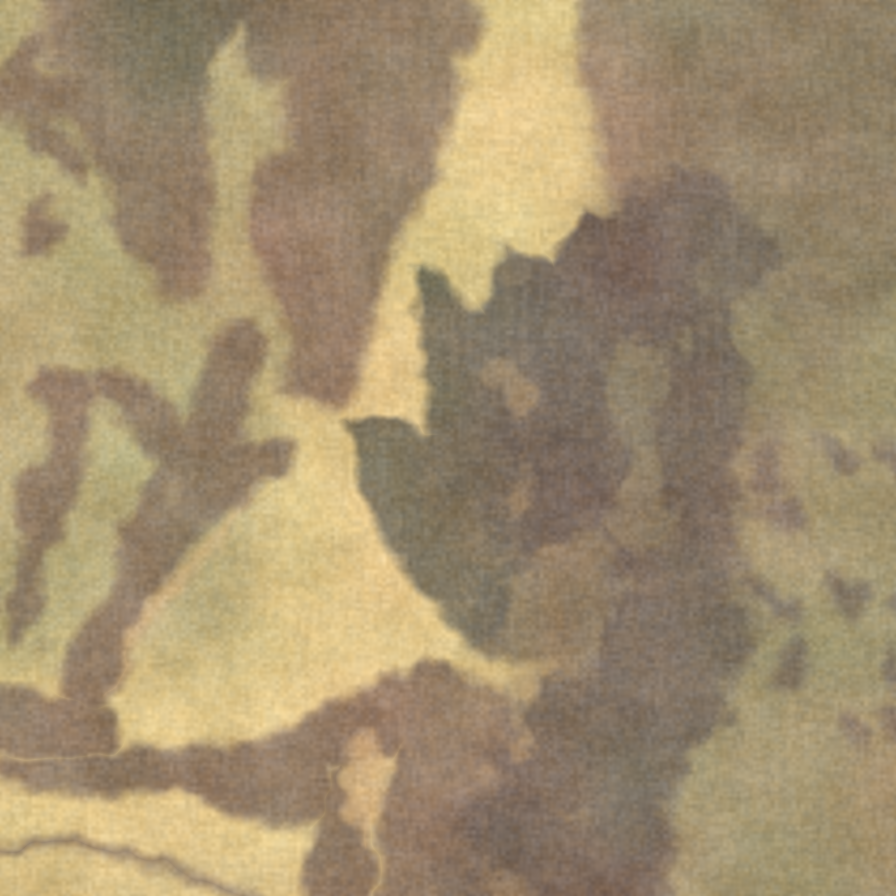
Give the GLSL for this texture, as a WebGL 2 fragment shader.

```glsl
#version 300 es
precision highp float;
// Faded printed cloth: mauve and olive foliage over cream and sage ground.
// Strokes and pointed leaves are warped by noise, layered with soft edges,
// then mottled and covered by a fine woven grain.
uniform vec2 u_resolution;
out vec4 fragColor;
const vec3 CREAM = vec3(0.88, 0.78, 0.55), SAGE = vec3(0.73, 0.67, 0.49);
const vec3 MOSS = vec3(0.65, 0.59, 0.45), TAN = vec3(0.76, 0.64, 0.47);
const vec3 BROWN = vec3(0.59, 0.50, 0.41), OLIVE = vec3(0.58, 0.51, 0.41);
const vec3 DARK = vec3(0.48, 0.42, 0.37), LEAF = vec3(0.48, 0.45, 0.36);

float hash(vec2 p) { return fract(sin(dot(p, vec2(127.1, 311.7))) * 43758.5453); }

float noise(vec2 p) {
  vec2 i = floor(p), f = fract(p);
  f = f * f * (3.0 - 2.0 * f);
  return mix(mix(hash(i), hash(i + vec2(1, 0)), f.x),
             mix(hash(i + vec2(0, 1)), hash(i + vec2(1, 1)), f.x), f.y);
}

float fbm(vec2 p) {
  float sum = 0.0, amp = 0.533;
  for (int i = 0; i < 4; i++, amp *= 0.5, p = p * 2.03 + 17.3) sum += amp * noise(p);
  return sum;
}

float along(vec2 p, vec2 a, vec2 b) { return clamp(dot(p - a, b - a) / dot(b - a, b - a), 0.0, 1.0); }

// Round-ended stroke whose radius runs from ra to rb.
float stroke(vec2 p, vec2 a, vec2 b, float ra, float rb) {
  float h = along(p, a, b);
  return length(p - mix(a, b, h)) - mix(ra, rb, h);
}

// Lens with two pointed ends.
float leaf(vec2 p, vec2 a, vec2 b, float width) {
  float h = along(p, a, b);
  return length(p - mix(a, b, h)) - width * sin(3.1416 * h);
}

// Randomly turned, elongated flecks, one per cell at most.
float flecks(vec2 p, float cell, float density) {
  float d = 1.0;
  for (int k = 0; k < 9; k++) {
    vec2 c = floor(p / cell) + vec2(k % 3 - 1, k / 3 - 1);
    if (hash(c + 5.1) > density) continue;
    vec2 mid = (c + 0.3 + 0.4 * vec2(hash(c), hash(c + 9.7))) * cell;
    float turn = 1.2 + 1.6 * hash(c + 3.3);
    vec2 arm = vec2(cos(turn), sin(turn)) * cell * (0.1 + 0.2 * hash(c + 7.9));
    d = min(d, stroke(p, mid - arm, mid + arm, 0.22 * cell, 0.14 * cell));
  }
  return d;
}

float cover(float d, float soft) { return 1.0 - smoothstep(-soft, soft, d); }

vec3 paintGround(vec2 p) {
  vec3 col = mix(CREAM, SAGE, smoothstep(0.36, 0.26, p.x + 0.15 * (0.6 - p.y)) * smoothstep(0.2, 0.32, p.y));
  col = mix(col, TAN, 0.25 * smoothstep(0.1, 0.0, p.y));
  return mix(col, MOSS, smoothstep(0.62, 0.72, p.x));
}

vec3 paintCanopy(vec3 col, vec2 p) {
  float d = stroke(p, vec2(0.12, 0.98), vec2(0.46, 0.98), 0.08, 0.08);
  d = min(d, stroke(p, vec2(0.42, 0.91), vec2(0.35, 0.6), 0.10, 0.045));
  d = min(d, stroke(p, vec2(0.32, 0.78), vec2(0.33, 0.68), 0.05, 0.05));
  d = min(d, stroke(p, vec2(0.17, 0.87), vec2(0.2, 0.71), 0.09, 0.04));
  d = min(d, stroke(p, vec2(0.0, 0.885), vec2(0.2, 0.885), 0.03, 0.04));
  vec3 tone = mix(BROWN, LEAF, cover(length(p - vec2(0.2, 0.99)) - 0.11, 0.08));
  col = mix(col, tone, cover(d, 0.016));
  float slit = min(leaf(p, vec2(0.26, 0.97), vec2(0.25, 0.70), 0.026),
                   leaf(p, vec2(0.24, 0.82), vec2(0.31, 0.58), 0.022));
  col = mix(col, SAGE, 0.9 * cover(slit, 0.011));
  tone = mix(BROWN * 1.07, OLIVE, smoothstep(0.68, 0.78, p.x));
  return mix(col, tone, cover(stroke(p, vec2(0.87, 1.05), vec2(0.88, 0.85), 0.23, 0.21), 0.015));
}

vec3 paintBranches(vec3 col, vec2 p) {
  float d = stroke(p, vec2(-0.02, 0.19), vec2(0.1, 0.18), 0.045, 0.035);
  d = min(d, stroke(p, vec2(0.0, 0.135), vec2(0.34, 0.13), 0.012, 0.045));
  d = min(d, stroke(p, vec2(0.3, 0.14), vec2(0.5, 0.22), 0.03, 0.045));
  d = min(d, stroke(p, vec2(0.51, 0.19), vec2(0.52, -0.03), 0.07, 0.11));
  d = min(d, leaf(p, vec2(0.37, -0.08), vec2(0.39, 0.15), 0.038));
  d = min(d, abs(length(p - vec2(0.02, -0.5)) - 0.56) - 0.006);
  // Three-lobed bud and its stems.
  for (int i = 0; i < 3; i++) {
    float turn = 0.5 + 0.82 * float(i), reach = 0.09 + 0.08 * float(i % 2);
    vec2 root = vec2(0.22, 0.45);
    d = min(d, stroke(p, root, root + reach * vec2(cos(turn), sin(turn)), 0.04, 0.026));
  }
  d = min(d, stroke(p, vec2(0.22, 0.45), vec2(0.1, 0.23), 0.032, 0.03));
  d = min(d, stroke(p, vec2(0.09, 0.56), vec2(0.01, 0.3), 0.024, 0.012));
  col = mix(col, BROWN * 0.97, cover(d, 0.012));
  float gap = min(leaf(p, vec2(0.41, 0.06), vec2(0.415, 0.18), 0.018),
                  leaf(p, vec2(0.28, 0.45), vec2(0.12, 0.22), 0.008));
  return mix(col, TAN * 1.08, 0.8 * cover(gap, 0.01));
}

vec3 paintFoliage(vec3 col, vec2 p, float blotch) {
  col = mix(col, OLIVE, 0.7 * cover(stroke(p, vec2(0.84, 0.68), vec2(0.78, 0.48), 0.16, 0.07) + 0.1 * blotch, 0.05));
  float core = stroke(p, vec2(0.77, 0.7), vec2(0.68, 0.24), 0.09, 0.115);
  core = min(core, stroke(p, vec2(0.68, 0.24), vec2(0.63, -0.02), 0.115, 0.1));
  col = mix(col, DARK, 0.92 * cover(core + 0.13 * blotch, 0.026));
  float d = 1.0;
  for (int i = 0; i < 4; i++) {
    float n = float(i);
    vec2 tip = vec2(0.375 + 0.095 * n, 0.535 + 0.1 * n + 0.06 * sin(1.57 * n));
    d = min(d, leaf(p, vec2(0.70, 0.25 + 0.09 * n), tip, 0.095));
  }
  col = mix(col, mix(LEAF, DARK, smoothstep(0.46, 0.6, p.x)), cover(d, 0.011));
  // Worn-through patches in the dark mass.
  float worn = smoothstep(0.04, 0.2, blotch) * smoothstep(0.46, 0.6, p.x);
  return mix(col, mix(TAN, MOSS, smoothstep(0.6, 0.7, p.x)), 0.45 * worn * cover(p.y - 0.7, 0.1));
}

void main() {
  vec2 uv = gl_FragCoord.xy / u_resolution;
  vec2 p = uv + 0.045 * (vec2(fbm(uv * 11.0), fbm(uv * 11.0 + 40.0)) - 0.5);
  p += 0.012 * (vec2(noise(uv * 55.0), noise(uv * 55.0 + 70.0)) - 0.5);
  float blotch = fbm(uv * 14.0 + 3.0) - 0.5;
  vec3 col = paintGround(p);
  float left = smoothstep(0.26, 0.18, uv.x) * smoothstep(0.25, 0.33, uv.y);
  col = mix(col, BROWN * 0.97, left * cover(flecks(p, 0.10, 0.6), 0.011));
  col = paintFoliage(paintBranches(paintCanopy(col, p), p), p, blotch);
  float right = smoothstep(0.76, 0.84, uv.x) * smoothstep(0.14, 0.2, uv.y) * smoothstep(0.56, 0.48, uv.y);
  col = mix(col, DARK * 1.06, 0.85 * right * cover(flecks(p, 0.075, 0.85), 0.012));
  // Worn dye, hue drift and woven grain.
  float weave = noise(uv * vec2(70.0, 240.0)) + noise(uv * vec2(240.0, 70.0) + 31.0) - 1.0;
  col += 0.13 * (fbm(uv * 16.0 + 8.0) - 0.5) + vec3(0.05, -0.03, -0.01) * (fbm(uv * 7.0 + 23.0) - 0.5);
  col += 0.036 * weave + 0.058 * (noise(uv * 210.0 + 5.0) - 0.5);
  col += vec3(0.03, 0.006, -0.03) * (noise(uv * 120.0 + 60.0) - 0.5);
  fragColor = vec4(clamp(col, 0.0, 1.0), 1.0);
}
```
